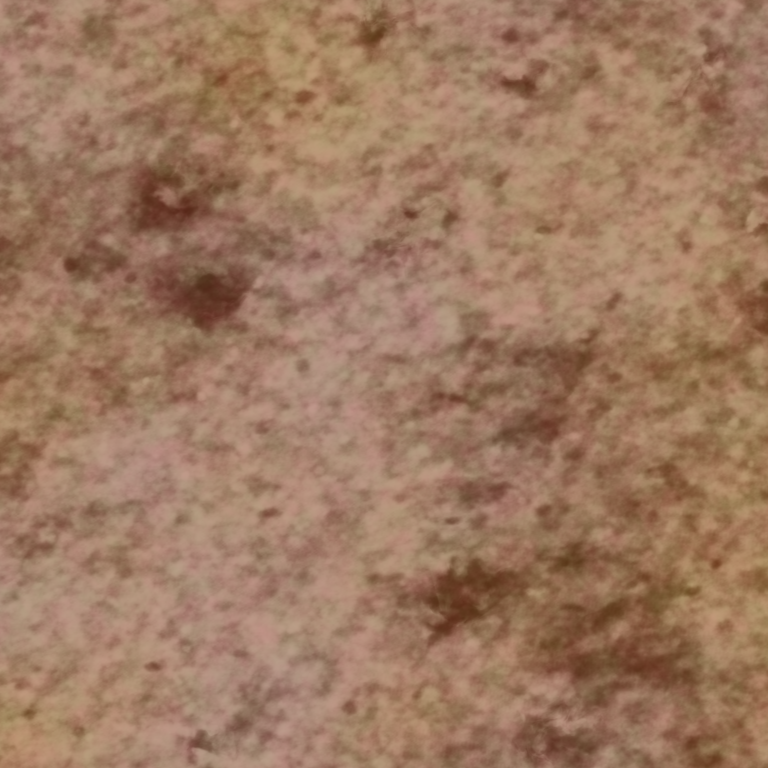
A WebGL 2 fragment shader for this texture:

```glsl
#version 300 es
precision highp float;
// Weathered, sandy ground: pale pinkish earth with brown stains, dark clumps
// and soft grains. Layered value noise sets one tone, which is mapped onto a
// brown ramp; blobs and pebbles are scattered over jittered grid cells.

uniform vec2 u_resolution;
out vec4 fragColor;

float hash(vec2 p) {
    return fract(sin(dot(p, vec2(127.1, 311.7))) * 43758.5453);
}

float noise(vec2 p) {
    vec2 i = floor(p), f = fract(p);
    f = f * f * f * (f * (f * 6.0 - 15.0) + 10.0);
    return mix(mix(hash(i), hash(i + vec2(1, 0)), f.x),
               mix(hash(i + vec2(0, 1)), hash(i + vec2(1, 1)), f.x), f.y);
}

float fbm(vec2 p) {
    float sum = 0.0, weight = 0.53;
    for (int i = 0; i < 4; i++) {
        sum += weight * noise(p);
        p = mat2(1.6, 1.2, -1.2, 1.6) * p + 17.3;
        weight *= 0.5;
    }
    return sum;
}

// Soft round marks, at most one per cell, with random place and size
float scatter(vec2 p, float chance, float radius, float seed) {
    vec2 cell = floor(p);
    float cover = 0.0;
    for (int y = -1; y <= 1; y++) {
        for (int x = -1; x <= 1; x++) {
            vec2 id = cell + vec2(x, y);
            vec2 center = id + vec2(hash(id + seed), hash(id + seed + 5.7));
            float size = radius * mix(0.55, 1.0, hash(id + seed + 9.2));
            float present = step(hash(id + seed + 13.4), chance);
            float mark = 1.0 - smoothstep(0.25, 1.0, length(p - center) / size);
            cover = max(cover, present * mark);
        }
    }
    return cover;
}

void main() {
    vec2 p = gl_FragCoord.xy / u_resolution.y;

    // Tilt so that features rise gently to the right, and are wider than tall
    vec2 q = mat2(0.95, -0.31, 0.31, 0.95) * p;
    vec2 warp = vec2(fbm(q * 22.0 + 3.1), fbm(q * 22.0 + 41.7)) - 0.5;
    vec2 w = q + 0.05 * warp;

    // Broad stains and the smaller blotches gathered inside them
    float stain = smoothstep(0.42, 0.72, fbm(w * vec2(2.8, 4.6) + 7.9));
    float blotch = smoothstep(0.5, 0.78, fbm(w * vec2(11.0, 17.0) + 23.4));

    // Fine grains
    float grain = fbm(q * vec2(46.0, 62.0) + 61.2) - 0.5;
    float speck = noise(q * vec2(95.0, 125.0) + 11.6) - 0.5;

    // Ragged clumps, small dark pits and a few pale pebbles
    float clump = scatter(w * vec2(4.6, 5.6), 0.36, 0.5, 2.0);
    clump *= smoothstep(0.28, 0.66, fbm(w * vec2(26.0, 32.0) + 5.5));
    float pit = scatter((q + 0.025 * warp) * vec2(15.0, 19.0), 0.22, 0.34, 31.0);
    float pebble = scatter((q + 0.012 * warp) * vec2(20.0, 24.0), 0.1, 0.26, 57.0);

    float tone = 0.085 - 0.11 * stain;
    tone -= blotch * mix(0.05, 0.17, stain);
    tone -= 0.24 * clump + 0.13 * pit;
    tone += 0.09 * pebble + 0.34 * grain + 0.07 * speck;
    tone += 0.08 * (fbm(q * 6.0 + 83.0) - 0.5);

    // Ease the extremes so that the lights stay matte and the darks stay brown
    tone = tone > 0.0 ? 0.16 * tanh(tone / 0.16) : 0.36 * tanh(tone / 0.36);
    vec3 color = vec3(0.605, 0.46, 0.36) + tone * vec3(0.92, 1.0, 0.97);

    // Ochre and pink drift, from broad areas down to single grains
    float ochre = fbm(q * vec2(3.0, 4.0) + 37.0) - 0.5;
    float pink = fbm(q * 34.0 + 71.0) - 0.5;
    color += ochre * vec3(0.02, 0.01, -0.13);
    color += pink * vec3(0.06, -0.05, 0.02);

    fragColor = vec4(clamp(color, 0.0, 1.0), 1.0);
}
```
